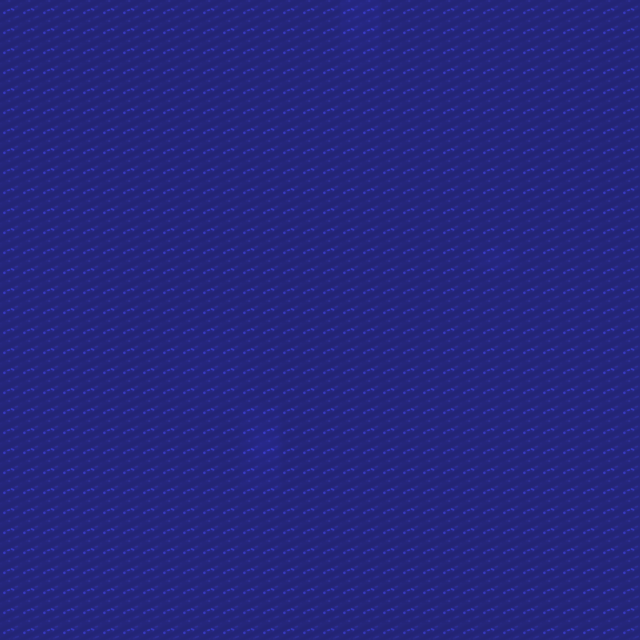
This texture is drawn by a WebGL 1 fragment shader. Its source:

```glsl
precision highp float;
// Deep blue woven cloth with gently slanted ribs, fine bright flecks and faint worn patches.

uniform vec2 u_resolution;

const float REPEATS = 32.0;
const float RIB_SLOPE = 0.5;
const float SPECKS = 8.0;
const vec3 BASE = vec3(0.137, 0.143, 0.462);
const vec3 RIB = vec3(0.16, 0.16, 0.53);
const vec3 THREAD = vec3(0.18, 0.19, 0.61);
const vec3 FLECK = vec3(0.215, 0.225, 0.77);

float hash(vec2 cell) {
  return fract(sin(dot(cell, vec2(12.99, 78.23))) * 4375.85);
}

// Coverage of a dash of given slope that wraps around the tile edges.
float dash(vec2 tile, vec2 center, float slope, float halfLength, float radius, float soft) {
  vec2 d = fract(tile - center + 0.5) - 0.5;
  vec2 along = normalize(vec2(1.0, slope));
  d -= along * clamp(dot(d, along), -halfLength, halfLength);
  return 1.0 - smoothstep(radius - soft, radius + soft, length(d));
}

// Soft raised rib, two per tile, swelling once per tile.
float ribs(vec2 tile) {
  float across = fract(2.0 * (tile.y - RIB_SLOPE * tile.x));
  float ridge = 1.0 - smoothstep(0.08, 0.42, abs(across - 0.45));
  return ridge * (0.8 + 0.2 * cos(6.2832 * (tile.y - 0.48)));
}

// Cellular specks, repeated in every tile.
float specks(vec2 tile) {
  vec2 p = tile * SPECKS;
  float light = 0.0;
  for (int j = -1; j <= 1; j++) {
    for (int i = -1; i <= 1; i++) {
      vec2 cell = floor(p) + vec2(float(i), float(j));
      vec2 id = mod(cell, SPECKS);
      vec2 point = cell + 0.2 + 0.6 * vec2(hash(id), hash(id + 31.0));
      float spot = 1.0 - smoothstep(0.15, 0.75, length(p - point));
      light = max(light, spot * smoothstep(0.55, 1.0, hash(id + 57.0)));
    }
  }
  return light;
}

// Soft-edged rectangular patch.
float patchMask(vec2 uv, vec2 center, vec2 halfSize, float soft) {
  vec2 d = abs(uv - center) - halfSize;
  return 1.0 - smoothstep(-soft, soft, max(d.x, d.y));
}

// Layered sines for the slow drift in tone.
float drift(vec2 uv) {
  return 0.3 * sin(7.0 * uv.x + 4.0 * uv.y)
       + 0.2 * sin(11.0 * uv.y - 5.0 * uv.x + 1.3);
}

// Faint local lightening where the cloth is worn.
float wear(vec2 uv) {
  float strip = patchMask(uv, vec2(0.563, 0.98), vec2(0.031, 0.10), 0.004);
  strip *= smoothstep(0.86, 1.0, uv.y);
  float spot = patchMask(uv, vec2(0.407, 0.30), vec2(0.031, 0.065), 0.006);
  float core = 1.0 - smoothstep(0.0, 0.04, length(uv - vec2(0.415, 0.305)));
  float smudge = 1.0 - smoothstep(0.3, 1.0,
    length((uv - vec2(0.775, 0.595)) / vec2(0.045, 0.026)));
  float haze = 1.0 - smoothstep(0.0, 0.12, length(uv - vec2(0.33, 0.43)));
  return 0.5 * strip + 0.3 * spot + 0.6 * core + 0.4 * smudge + 0.2 * haze;
}

void main() {
  vec2 uv = gl_FragCoord.xy / u_resolution;
  vec2 grid = uv * REPEATS;
  vec2 tile = fract(grid);
  float soft = max(0.035, 0.6 * REPEATS / u_resolution.y);
  float strength = 0.86 + 0.14 * hash(floor(grid));

  // Ground, ribs and specks along them.
  float rib = ribs(tile);
  vec3 color = mix(BASE, RIB, 0.5 * rib);
  color = mix(color, THREAD, 0.5 * rib * specks(tile));

  // Dim row: broken threads on the second rib.
  float threads = dash(tile, vec2(0.84, 0.15), 0.35, 0.07, 0.04, soft);
  threads = max(threads, dash(tile, vec2(0.46, 0.95), 0.0, 0.0, 0.055, soft));
  threads = max(threads, dash(tile, vec2(0.82, 0.66), 0.35, 0.05, 0.04, soft));
  color = mix(color, THREAD, 0.85 * threads * strength);

  // Bright row: one cluster of a dot and two short dashes per tile.
  float flecks = dash(tile, vec2(0.22, 0.36), 0.0, 0.0, 0.062, soft);
  flecks = max(flecks, dash(tile, vec2(0.43, 0.49), 0.35, 0.03, 0.042, soft));
  flecks = max(flecks, dash(tile, vec2(0.63, 0.53), -0.4, 0.05, 0.042, soft));
  color = mix(color, FLECK, flecks * strength);

  // Uneven tone and wear.
  color += vec3(0.003, 0.003, 0.009) * drift(uv);
  color += vec3(0.011, 0.011, 0.068) * wear(uv);
  gl_FragColor = vec4(color, 1.0);
}
```
